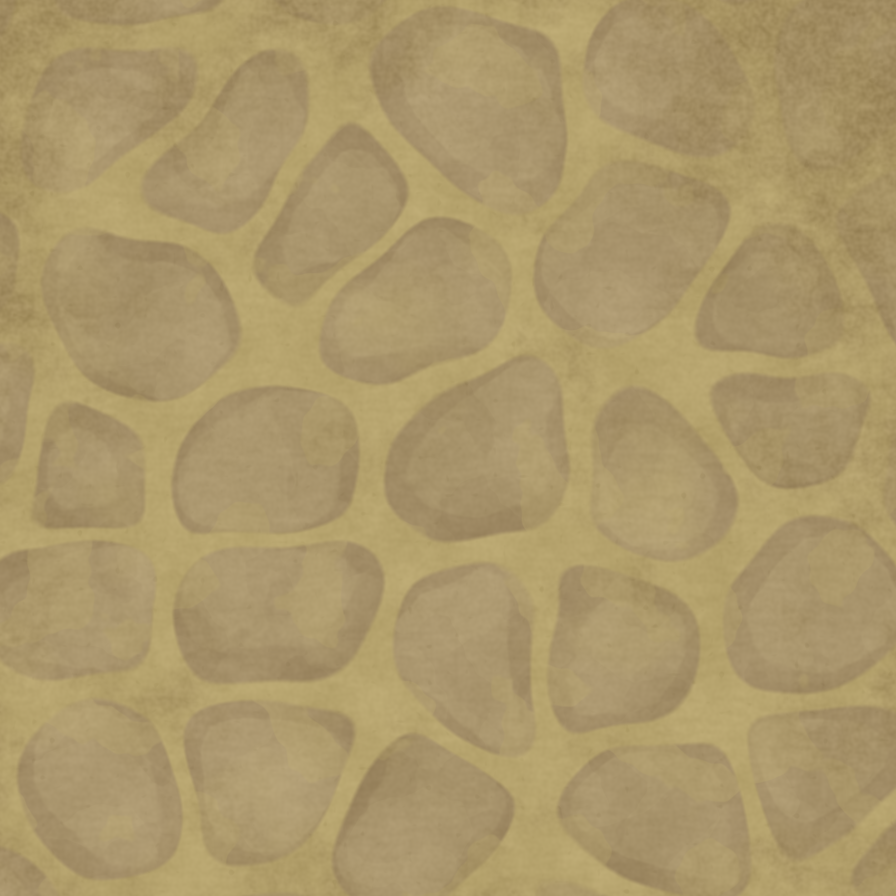
Reproduce this texture procedurally as a Shadertoy shader.

```glsl
// Faded watercolour paving: rounded mauve stones on warm, stained parchment.
// Stones are jittered Voronoi cells whose borders are joined by a smooth minimum;
// gradient noise adds the wobbling outlines, layered washes, stains and paper grain.

#define STONES_ACROSS 5.2
#define JITTER 0.66
#define HALF_GAP 0.028
#define ROUNDNESS 9.5
#define EDGE_SOFTNESS 0.015
#define STAIN_AMOUNT 0.75
#define GRAIN_AMOUNT 0.027
#define WASH_AMOUNT 0.30
#define MORTAR_COLOR vec3(0.718, 0.645, 0.432)
#define STONE_COLOR vec3(0.678, 0.600, 0.442)
#define RIM_COLOR vec3(0.595, 0.508, 0.368)
#define STAIN_COLOR vec3(0.600, 0.515, 0.340)

vec2 hash22(vec2 p) {
    vec3 q = fract(p.xyx * vec3(0.1031, 0.1030, 0.0973));
    q += dot(q, q.yzx + 33.33);
    return fract((q.xx + q.yz) * q.zy);
}

float cornerSlope(vec2 cell, vec2 corner, vec2 f) {
    float angle = 6.2832 * hash22(cell + corner).x;
    return dot(vec2(cos(angle), sin(angle)), f - corner);
}

// Gradient noise, roughly -0.7 to 0.7
float noise(vec2 p) {
    vec2 i = floor(p), f = fract(p);
    vec2 u = f * f * f * (f * (f * 6.0 - 15.0) + 10.0);
    float low = mix(cornerSlope(i, vec2(0, 0), f), cornerSlope(i, vec2(1, 0), f), u.x);
    float high = mix(cornerSlope(i, vec2(0, 1), f), cornerSlope(i, vec2(1, 1), f), u.x);
    return mix(low, high, u.y);
}

float fbm(vec2 p) {
    float sum = 0.0, amplitude = 0.6;
    for (int i = 0; i < 5; i++) {
        sum += amplitude * noise(p);
        p = mat2(1.6, 1.2, -1.2, 1.6) * p + 17.3;
        amplitude *= 0.5;
    }
    return sum;
}

vec2 stoneCenter(vec2 cell) {
    return cell + 0.5 + JITTER * (hash22(cell + 61.0) - 0.5);
}

// Returns the smooth distance to the cell border and the owning cell
vec3 stoneField(vec2 p) {
    vec2 base = floor(p), owner = base;
    float nearest = 1e3;
    for (int y = -1; y <= 1; y++)
    for (int x = -1; x <= 1; x++) {
        vec2 cell = base + vec2(x, y);
        float d = length(stoneCenter(cell) - p);
        if (d < nearest) { nearest = d; owner = cell; }
    }
    vec2 toOwner = stoneCenter(owner) - p;
    float sum = 0.0;
    for (int y = -2; y <= 2; y++)
    for (int x = -2; x <= 2; x++) {
        if (x == 0 && y == 0) continue;
        vec2 toOther = stoneCenter(owner + vec2(x, y)) - p;
        float border = dot(0.5 * (toOwner + toOther), normalize(toOther - toOwner));
        sum += exp(-ROUNDNESS * border);
    }
    return vec3(-log(sum) / ROUNDNESS, owner);
}

// A wash of paint with one crisp, slightly ragged edge
float wash(vec2 p, float level) {
    return smoothstep(level, level + 0.035, noise(p) + 0.10 * noise(p * 5.0));
}

void mainImage(out vec4 fragColor, in vec2 fragCoord) {
    vec2 uv = fragCoord / iResolution.xy;
    vec2 p = uv * STONES_ACROSS + vec2(7.9, 3.9);

    // Stone outlines with a slow wobble and individual sizes
    vec2 wobble = vec2(noise(p * 1.7), noise(p * 1.7 + 40.0));
    vec3 field = stoneField(p + 0.13 * wobble);
    vec2 seed = hash22(field.yz + 9.0);
    float inside = field.x - HALF_GAP - 0.035 * seed.x;
    float stone = smoothstep(-EDGE_SOFTNESS, EDGE_SOFTNESS, inside);

    // Overlapping translucent washes, shifted for every stone
    vec2 washPoint = p + 13.0 * seed;
    float broad = fbm(washPoint * 1.5);
    float rimWidth = 0.07 + 0.20 * noise(washPoint * 1.4 + 5.0) + 0.02 * noise(washPoint * 9.0);
    float rim = 1.0 - smoothstep(-0.010, 0.018, inside - rimWidth);
    float thinEdge = exp(-max(inside, 0.0) * 30.0);
    float darkWash = 0.5 * wash(washPoint * 1.7, 0.06) + 0.5 * wash(washPoint * 2.6 + 21.0, 0.12);
    float bareWash = wash(washPoint * 1.9 + 50.0, 0.17);

    float rimAmount = 0.36 * rim + 0.16 * thinEdge + WASH_AMOUNT * darkWash;
    vec3 stoneColor = mix(STONE_COLOR, RIM_COLOR, rimAmount);
    stoneColor = mix(stoneColor, MORTAR_COLOR, 0.42 * bareWash);
    stoneColor += 0.065 * broad + 0.020 * (seed.y - 0.5);
    float faded = min(fbm(p * 0.9 + 80.0) + 0.08, 0.0);
    float opacity = stone * clamp(0.96 + 1.3 * faded, 0.25, 1.0);

    // Parchment below the stones
    vec3 color = MORTAR_COLOR + 0.050 * fbm(uv * 12.0 + 30.0);
    color = mix(color, stoneColor, opacity);

    // Brown stains creeping in from the margins, strongest in the upper corners
    vec2 toMargin = min(uv, 1.0 - uv);
    float margin = exp(-10.0 * min(toMargin.x, toMargin.y));
    float corners = exp(-4.5 * length(uv - vec2(0.93, 0.90))) + 0.8 * exp(-6.0 * length(uv - vec2(0.0, 0.9)));
    float blotch = fbm(uv * 7.0 + 3.0) + 0.5 * fbm(uv * 30.0);
    float stain = smoothstep(0.12, 1.05, 0.36 * margin + 0.70 * corners + 0.95 * blotch);
    color = mix(color, STAIN_COLOR, STAIN_AMOUNT * stain);

    // Paper grain: fine tooth, flat fibres and sparse specks
    float tooth = noise(uv * 180.0) + 0.9 * noise(uv * 80.0);
    float fibre = noise(uv * vec2(35.0, 130.0));
    float speck = smoothstep(0.40, 0.60, noise(uv * 95.0 + 11.0));
    color += GRAIN_AMOUNT * ((0.6 + 1.2 * stain) * tooth + 0.6 * fibre - 0.9 * speck);

    fragColor = vec4(clamp(color, 0.0, 1.0), 1.0);
}
```
